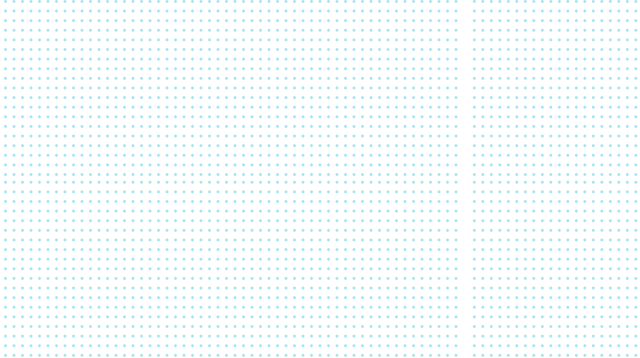
Give the GLSL for this pattern, as a Shadertoy shader.

```glsl
// Fine grid of pale cyan dots on white, 74 columns by 38 rows.
// Each axis joins two evenly spaced runs: a wide seam parts the columns,
// a narrow one the rows. The nearest dot centre gives a soft-edged disc.

// Distance along one axis to the nearest of "count" evenly spaced centres.
float runDistance(float x, float first, float pitch, float count) {
    float index = clamp(round((x - first) / pitch), 0.0, count - 1.0);
    return abs(x - first - index * pitch);
}

void mainImage(out vec4 fragColor, in vec2 fragCoord) {
    // Canvas is 768 units wide, with y measured down from the top.
    float unitsPerPixel = 768.0 / iResolution.x;
    vec2 p = vec2(fragCoord.x, iResolution.y - fragCoord.y) * unitsPerPixel;

    // Columns: 54, a blank seam, then 20.
    float dx = min(runDistance(p.x, 6.6, 10.2, 54.0),
                   runDistance(p.x, 569.2, 10.2, 20.0));

    // Rows: 19 above and 19 below a tighter seam.
    float dy = min(runDistance(p.y, 1.7, 11.54, 19.0),
                   runDistance(p.y, 218.7, 11.54, 19.0));

    // Round dot with an edge softened by the pixel size.
    float edge = length(vec2(dx, dy)) - 1.7;
    float softness = 0.75 * unitsPerPixel;
    float dot_ = 1.0 - smoothstep(-softness, softness, edge);

    vec3 paper = vec3(1.0);
    vec3 cyan = vec3(0.64, 0.895, 0.95);
    fragColor = vec4(mix(paper, cyan, dot_), 1.0);
}
```
